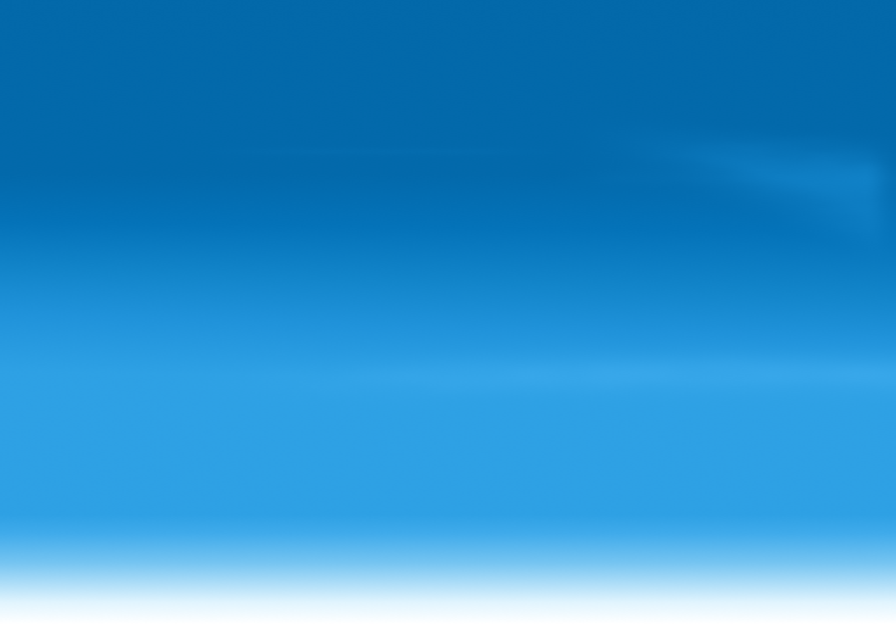
Write a WebGL 2 fragment shader that draws this background.

```glsl
#version 300 es
precision highp float;
// Calm blue sky that brightens downward into a white horizon haze.
// A chain of smooth colour stops forms the sky; a soft wisp at the upper right,
// thin streaks and a low cloud band are laid over it with stretched noise.

uniform vec2 u_resolution;
out vec4 fragColor;

// Sky colours from the top to the horizon
const int STOPS = 11;
const vec3 SKY[STOPS] = vec3[](
  vec3(0.010, 0.410, 0.665), vec3(0.010, 0.412, 0.670), vec3(0.015, 0.450, 0.725),
  vec3(0.070, 0.520, 0.790), vec3(0.125, 0.575, 0.855), vec3(0.180, 0.630, 0.895),
  vec3(0.180, 0.630, 0.895), vec3(0.250, 0.670, 0.920), vec3(0.460, 0.770, 0.945),
  vec3(0.880, 0.957, 0.995), vec3(1.000, 1.000, 1.000));
// Height of each colour, 1 at the top and 0 at the bottom
const float HEIGHT[STOPS] = float[](
  1.0, 0.72, 0.635, 0.55, 0.475, 0.395, 0.175, 0.145, 0.098, 0.035, 0.0);

const vec3 WISP_COLOR = vec3(0.065, 0.510, 0.785);
const vec3 BAND_COLOR = vec3(0.240, 0.670, 0.930);
const float WISP_STRENGTH = 0.85;
const float BAND_STRENGTH = 0.65;
const float STREAK_STRENGTH = 0.10;
const float SKY_TILT = 0.045;

float hash(vec2 p) {
  return fract(sin(dot(p, vec2(127.1, 311.7))) * 43758.5);
}

float noise(vec2 p) {
  vec2 cell = floor(p);
  vec2 f = fract(p);
  f = f * f * (3.0 - 2.0 * f);
  float low = mix(hash(cell), hash(cell + vec2(1.0, 0.0)), f.x);
  float high = mix(hash(cell + vec2(0.0, 1.0)), hash(cell + 1.0), f.x);
  return mix(low, high, f.y);
}

float fbm(vec2 p) {
  float sum = 0.0;
  float weight = 0.5;
  for (int i = 0; i < 4; i++) {
    sum += weight * noise(p);
    p = p * 2.0 + 7.3;
    weight *= 0.5;
  }
  return sum;
}

// Bell curve around zero
float bell(float d, float width) {
  return exp(-d * d / (width * width));
}

vec3 skyGradient(float y) {
  vec3 color = SKY[0];
  for (int i = 1; i < STOPS; i++) {
    float t = clamp((HEIGHT[i - 1] - y) / (HEIGHT[i - 1] - HEIGHT[i]), 0.0, 1.0);
    color = mix(color, SKY[i], t);
  }
  return color;
}

// Feathered wedge that widens and sinks toward the right edge
float wispMask(vec2 p) {
  float along = clamp((p.x - 0.62) / 0.36, 0.0, 1.0);
  float ragged = 0.03 * (fbm(p * vec2(9.0, 22.0)) - 0.45);
  float top = mix(0.815, 0.765, along) + ragged;
  float bottom = mix(0.715, 0.595, along * along) + ragged;
  float body = smoothstep(bottom - 0.025, bottom + 0.07, p.y)
             * (1.0 - smoothstep(top - 0.06, top + 0.025, p.y));
  float ends = smoothstep(0.62, 0.92, p.x) * (1.0 - 0.8 * smoothstep(0.965, 1.0, p.x));
  return body * ends * (0.8 + 0.4 * fbm(p * vec2(6.0, 28.0)));
}

// Pale band of low cloud with small puffs along its lower side
float bandMask(vec2 p) {
  float center = 0.388 + 0.012 * smoothstep(0.3, 0.65, p.x);
  float reach = smoothstep(0.18, 0.65, p.x);
  float puffs = noise(p * vec2(22.0, 40.0));
  return reach * bell(p.y - center, 0.027) * (0.65 + 0.45 * puffs);
}

void main() {
  vec2 uv = gl_FragCoord.xy / u_resolution;

  // Sky, with the middle heights a little brighter on the left
  float tilt = SKY_TILT * (uv.x - 0.5) * bell(uv.y - 0.52, 0.12);
  vec3 color = skyGradient(uv.y + tilt);

  // Thin streaks
  float span = smoothstep(0.2, 0.35, uv.x) * (1.0 - smoothstep(0.5, 0.65, uv.x));
  float streak = span * bell(uv.y - 0.757, 0.006);
  streak += smoothstep(0.62, 0.70, uv.x) * bell(uv.y - 0.715, 0.012);
  color = mix(color, WISP_COLOR, STREAK_STRENGTH * streak);

  // Clouds
  color = mix(color, WISP_COLOR, clamp(WISP_STRENGTH * wispMask(uv), 0.0, 1.0));
  color = mix(color, BAND_COLOR, BAND_STRENGTH * bandMask(uv));

  // Fine grain below one colour step hides banding
  color += (hash(floor(uv * 512.0)) - 0.5) / 255.0;
  fragColor = vec4(color, 1.0);
}
```
